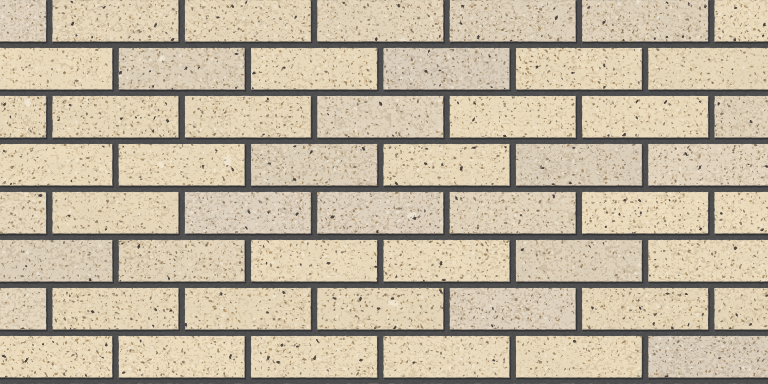
This texture is drawn by a Shadertoy shader. Its source:

```glsl
// Running-bond wall of cream speckled bricks with dark recessed mortar.
// Each brick is a rounded-box distance with its own tint; grain, pits and
// chips come from value noise and hashed cells. Lengths are canvas heights.

const vec2 PITCH = vec2(0.3448, 0.125);   // brick plus joint
const float JOINT = 0.0162;               // mortar width
const float FIRST_JOINT = 0.301;          // joint centre in the lowest row
const float CORNER = 0.0015;              // brick corner radius
const float EDGE_WEAR = 0.0012;           // wobble of the brick outline
const vec2 SHADOW_OFFSET = vec2(0.0026, -0.0036);

const vec3 CREAM = vec3(0.905, 0.855, 0.765);
const vec3 SAND = vec3(0.82, 0.76, 0.66);
const vec3 GREY_TINT = vec3(0.955, 0.955, 0.975);
const vec3 WARM_TINT = vec3(1.012, 1.0, 0.965);
const vec3 OCHRE = vec3(0.66, 0.53, 0.34);
const vec3 UMBER = vec3(0.43, 0.38, 0.32);
const vec3 CHARCOAL = vec3(0.20, 0.18, 0.18);
const vec3 CHALK = vec3(0.95, 0.92, 0.86);
const vec3 EDGE_SHADE = vec3(0.58, 0.54, 0.48);
const vec3 MORTAR = vec3(0.31, 0.31, 0.312);
const vec3 MORTAR_SHADOW = vec3(0.20, 0.20, 0.21);

float hash(vec2 p) {
    vec3 q = fract(p.xyx * 0.1031);
    q += dot(q, q.yzx + 33.33);
    return fract((q.x + q.y) * q.z);
}

float noise(vec2 p) {
    vec2 i = floor(p), f = fract(p);
    f = f * f * (3.0 - 2.0 * f);
    float low = mix(hash(i), hash(i + vec2(1, 0)), f.x);
    float high = mix(hash(i + vec2(0, 1)), hash(i + vec2(1, 1)), f.x);
    return mix(low, high, f.y);
}

float roundedBox(vec2 p, vec2 halfSize) {
    vec2 q = abs(p) - halfSize + CORNER;
    return length(max(q, 0.0)) + min(max(q.x, q.y), 0.0) - CORNER;
}

// Coverage of irregular spots, at most one per hashed cell.
float specks(vec2 p, float cell, float radius, float density, float seed, float px) {
    vec2 id = floor(p / cell);
    vec2 key = id + seed * 17.0;
    vec2 jitter = vec2(hash(key + 3.1), hash(key + 41.7));
    vec2 d = p - (id + mix(vec2(0.25), vec2(0.75), jitter)) * cell;
    d.x += d.y * (hash(key + 9.3) - 0.5);
    d *= mix(vec2(0.75, 1.3), vec2(1.4, 0.7), hash(key + 77.7));
    float r = radius * mix(0.5, 1.0, hash(key + 23.9));
    r *= 0.7 + 0.6 * noise(p * 420.0 + seed);
    float inside = 1.0 - smoothstep(-0.7 * px, 0.7 * px, length(d) - r);
    return inside * step(hash(key + 59.3), density);
}

vec3 brickFace(vec2 p, vec2 id, float px) {
    // Tint of the whole brick, then slow mottling and fine grain
    float tone = hash(id + 60.5);
    vec3 tint = mix(WARM_TINT, GREY_TINT, smoothstep(0.35, 1.0, tone));
    float mottle = noise(p * vec2(22.0, 30.0) + id * 7.0) - 0.5;
    float grain = 0.6 * noise(p * vec2(180.0, 230.0)) + 0.4 * noise(p * 390.0 + 31.0);
    float sandy = smoothstep(0.45, 0.82, grain + 0.16 * mottle + 0.07 * (tone - 0.5));
    vec3 color = mix(CREAM, SAND, sandy) * tint;
    color *= 1.0 + 0.025 * mottle + 0.03 * (hash(id + 12.0) - 0.5);

    // Pale chips and brown or black pits, denser on some bricks
    float rich = mix(0.7, 1.3, hash(id + 91.0));
    color = mix(color, CHALK, 0.6 * specks(p, 0.027, 0.0045, 0.35, 1.0, px));
    color = mix(color, CHALK, 0.7 * specks(p, 0.16, 0.013, 0.12, 2.0, px));
    for (int i = 0; i < 3; i++) {
        float layer = float(i);
        float cell = 0.016 + 0.006 * layer;
        float radius = 0.0023 + 0.0007 * layer;
        vec2 q = p + 0.37 * layer;
        float cover = specks(q, cell, radius, 0.4 * rich, 3.0 + layer, px);
        float dark = hash(floor(q / cell) + 5.0 * layer);
        color = mix(color, mix(OCHRE, UMBER, dark), 0.8 * cover);
    }
    return mix(color, CHARCOAL, 0.85 * specks(p, 0.042, 0.0044, 0.22 * rich, 8.0, px));
}

void mainImage(out vec4 fragColor, in vec2 fragCoord) {
    vec2 p = fragCoord / iResolution.y;
    float px = 1.0 / iResolution.y;

    // Cell layout: alternate rows shift by half a brick
    vec2 grid = (p - vec2(FIRST_JOINT, 0.5 * JOINT)) / PITCH;
    float row = floor(grid.y);
    grid.x += 0.5 * mod(row, 2.0);
    vec2 id = floor(grid);
    vec2 local = (fract(grid) - 0.5) * PITCH;
    vec2 halfSize = 0.5 * (PITCH - JOINT);

    // Mortar with the shadow falling down and to the right
    float wear = EDGE_WEAR * (noise(p * 130.0) - 0.5);
    float brickEdge = roundedBox(local, halfSize) + wear;
    float shadowEdge = roundedBox(local - SHADOW_OFFSET, halfSize) + wear;
    vec3 color = MORTAR * (0.94 + 0.12 * noise(p * 280.0));
    color = mix(MORTAR_SHADOW, color, smoothstep(-0.5 * px, 0.0015 + 0.5 * px, shadowEdge));

    // Brick face with shaded lower and right rims
    vec3 face = brickFace(p, id, px);
    vec2 rim = halfSize + vec2(-local.x, local.y);
    float shade = 1.0 - smoothstep(0.0008, 0.0034, min(rim.x * 1.4, rim.y));
    face = mix(face, EDGE_SHADE, 0.75 * shade);
    color = mix(face, color, smoothstep(-0.6 * px, 0.6 * px, brickEdge));
    fragColor = vec4(color, 1.0);
}
```
